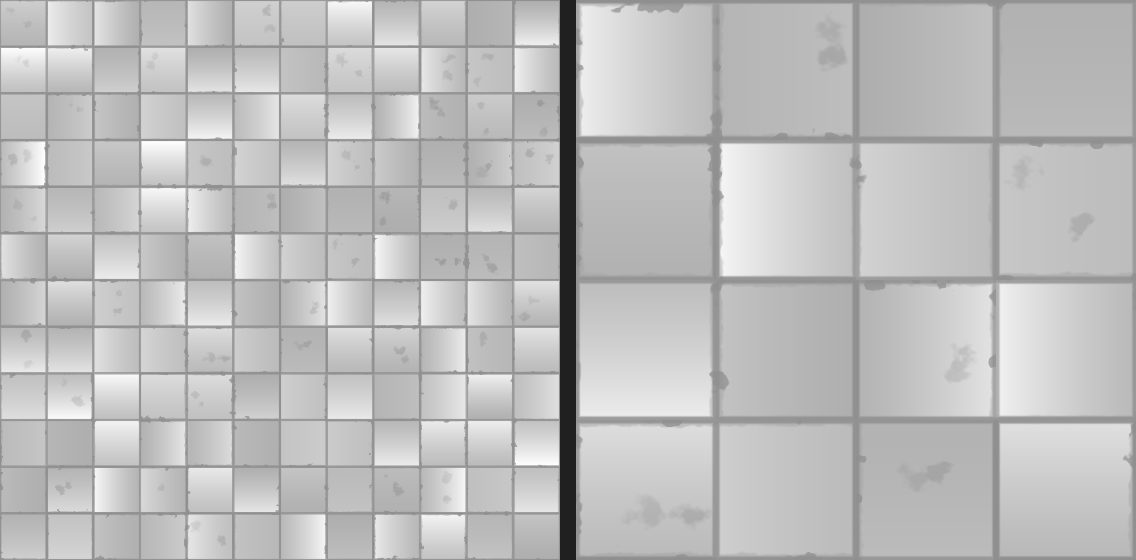
Left: the whole. Right: its middle third, enlarged.
Give the GLSL for this texture, as a three.js fragment shader.

```glsl
// Grid of brushed grey tiles with random linear gradients, chipped edges and faint stains.
#define TILES 12.0
#define SEAM_HALF 0.014
#define SEAM_SOFT 0.022
#define CHIP_DEPTH 0.085
#define CHIP_SOFT 0.022
#define STAIN_CHANCE 0.27
#define STAIN_SIZE 0.12
#define STAIN_DARK 0.09
#define SHADE_LOW 0.68
#define SHADE_RANGE 0.25
#define SEAM_GREY 0.56
#define CHIP_GREY 0.55

varying vec2 vUv;

float hash(vec2 p) {
  return fract(sin(dot(p, vec2(127.1, 311.7))) * 43758.5453);
}

float noise(vec2 p) {
  vec2 i = floor(p);
  vec2 f = fract(p);
  f = f * f * (3.0 - 2.0 * f);
  float low = mix(hash(i), hash(i + vec2(1.0, 0.0)), f.x);
  float high = mix(hash(i + vec2(0.0, 1.0)), hash(i + vec2(1.0, 1.0)), f.x);
  return mix(low, high, f.y);
}

float fbm(vec2 p) {
  return 0.55 * noise(p) + 0.3 * noise(p * 2.1 + 17.3) + 0.15 * noise(p * 4.3 + 41.7);
}

// Linear gradient with random axis, direction and contrast
float tileShade(vec2 id, vec2 p) {
  float t = hash(id + 3.1) < 0.5 ? p.x : p.y;
  if (hash(id + 7.7) < 0.5) t = 1.0 - t;
  float dark = SHADE_LOW + 0.09 * hash(id + 11.3);
  float contrast = 0.03 + SHADE_RANGE * pow(hash(id + 19.9), 1.4);
  return min(dark + contrast * pow(t, 1.25), 1.0);
}

// Soft irregular smudges on some tiles
float stains(vec2 id, vec2 p) {
  if (hash(id + 23.4) > STAIN_CHANCE) return 0.0;
  float amount = 0.0;
  for (int k = 0; k < 2; k++) {
    vec2 seed = id + 31.0 + 9.7 * float(k);
    vec2 center = 0.18 + 0.64 * vec2(hash(seed), hash(seed + 5.3));
    float radius = STAIN_SIZE * (0.6 + 0.6 * hash(seed + 8.1));
    float ragged = 0.24 * (fbm((id + p) * 9.0) - 0.5);
    float d = length(p - center) + ragged;
    amount = max(amount, (1.0 - smoothstep(radius * 0.35, radius, d)) * (0.5 + 0.5 * hash(seed + 2.6)));
  }
  return amount;
}

// Wear along the four sides: x is the ragged rim, y the deeper chips
vec2 edgeWear(vec2 id, vec2 p) {
  vec2 wear = vec2(0.0);
  vec2 q = id + p;
  float rough = fbm(q * 11.0);
  float chip = smoothstep(0.56, 0.82, fbm(q * 7.0 + 63.0));
  for (int side = 0; side < 4; side++) {
    float s = float(side);
    float d = side == 0 ? p.x : side == 1 ? 1.0 - p.x : side == 2 ? p.y : 1.0 - p.y;
    float strength = hash(id + 47.0 + 6.3 * s);
    float worn = smoothstep(0.25, 0.9, strength);
    float rim = 0.008 + 0.05 * worn * rough;
    float depth = CHIP_DEPTH * worn * chip;
    wear.x = max(wear.x, (1.0 - smoothstep(rim, rim + CHIP_SOFT, d)) * (0.3 + 0.7 * worn));
    wear.y = max(wear.y, (1.0 - smoothstep(depth, depth + CHIP_SOFT, d)) * smoothstep(0.0, 0.03, depth));
  }
  return wear;
}

// Seam whose strength differs on each shared edge
float seam(vec2 q) {
  vec2 line = floor(q + 0.5);
  vec2 d = abs(q - line);
  vec2 cell = floor(q);
  float vertical = 0.6 + 0.4 * hash(vec2(line.x, cell.y) + 71.0);
  float horizontal = 0.75 + 0.25 * hash(vec2(cell.x, line.y) + 83.0);
  vec2 cover = 1.0 - smoothstep(vec2(SEAM_HALF), vec2(SEAM_HALF + SEAM_SOFT), d);
  return max(cover.x * vertical, cover.y * horizontal);
}

void main() {
  vec2 q = vUv * TILES;
  vec2 id = floor(q);
  vec2 p = fract(q);

  float grey = tileShade(id, p);
  grey -= STAIN_DARK * stains(id, p);

  vec2 wear = edgeWear(id, p);
  grey = mix(grey, CHIP_GREY + 0.08, 0.5 * wear.x);
  grey = mix(grey, CHIP_GREY, 0.7 * wear.y);
  grey = mix(grey, SEAM_GREY, seam(q));

  gl_FragColor = vec4(vec3(grey), 1.0);
}
```
